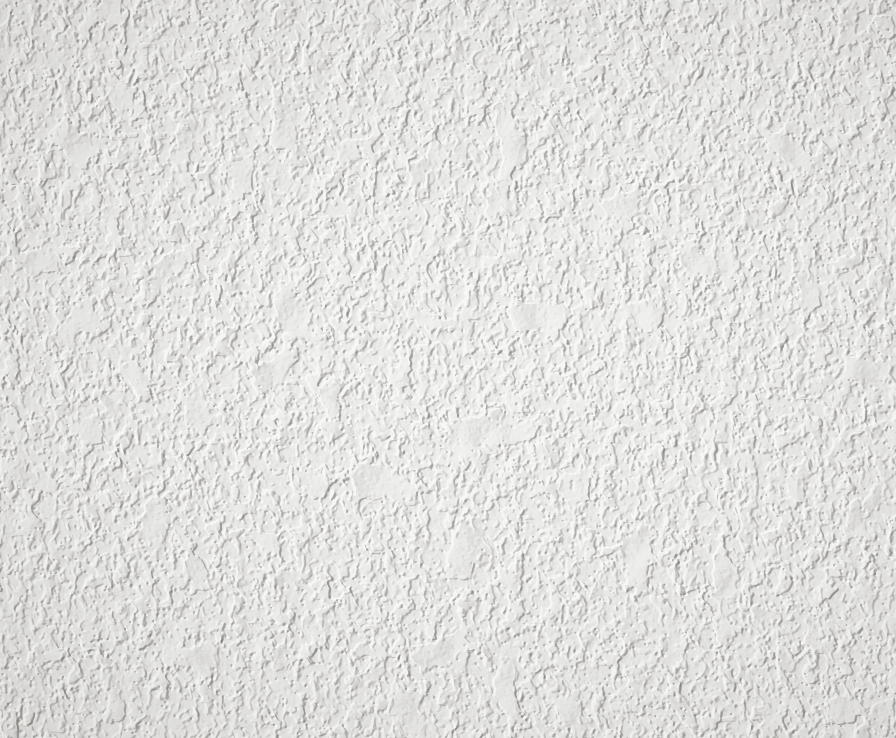
Write a Shadertoy shader that draws this texture.

```glsl
// Rough white plaster wall: ragged raised flakes, small blobs, pin holes and
// a few smooth trowelled patches form a height field built on gradient noise.
// It is lit from the upper left by a directional slope, with a soft vignette.

const vec3 SHADOW = vec3(0.50, 0.49, 0.465);
const vec3 PAINT = vec3(0.97, 0.97, 0.968);
const vec2 LIGHT_DIR = vec2(-0.90, 0.43);
const float SLOPE_STEP = 0.0014;

vec2 hash2(vec2 cell) {
    vec3 h = fract(cell.xyx * vec3(0.1031, 0.1030, 0.0973));
    h += dot(h, h.yzx + 33.33);
    return fract((h.xx + h.yz) * h.zy);
}

float cornerDot(vec2 cell, vec2 offset) {
    float angle = 6.2832 * hash2(cell).x;
    return dot(vec2(cos(angle), sin(angle)), offset);
}

float gradientNoise(vec2 p) {
    vec2 i = floor(p), f = fract(p);
    vec2 u = f * f * f * (f * (f * 6.0 - 15.0) + 10.0);
    vec2 e = vec2(1.0, 0.0);
    float low = mix(cornerDot(i, f), cornerDot(i + e, f - e), u.x);
    float high = mix(cornerDot(i + e.yx, f - e.yx), cornerDot(i + 1.0, f - 1.0), u.x);
    return mix(low, high, u.y);
}

// Scattered round pin holes, at most one per cell.
float pinHoles(vec2 p, float density) {
    vec2 base = floor(p);
    float depth = 0.0;
    for (int y = -1; y <= 1; y++) {
        for (int x = -1; x <= 1; x++) {
            vec2 cell = base + vec2(x, y);
            vec2 seed = hash2(cell + 71.0);
            float radius = mix(0.18, 0.36, seed.y) * step(seed.x, density);
            float d = length(p - cell - hash2(cell + 19.0));
            depth = max(depth, 1.0 - smoothstep(radius * 0.35, radius + 0.01, d));
        }
    }
    return depth;
}

float plasterHeight(vec2 p) {
    vec2 warp = vec2(gradientNoise(p * 40.0), gradientNoise(p * 40.0 + 47.0));
    vec2 q = (p + 0.005 * warp) * vec2(1.12, 0.88);

    // Smooth patches merge the flakes into small flat islands.
    float patchMask = smoothstep(0.24, 0.42, gradientNoise(q * 15.0 + 5.0));
    float rough = gradientNoise(q * 34.0)
                + 0.75 * gradientNoise(q * 72.0 + 13.0)
                + 0.40 * gradientNoise(q * 150.0 + 29.0);
    float flakes = smoothstep(-0.08, 0.20, rough + 0.75 * patchMask);

    // Uneven thickness breaks the flake rims into short pieces.
    float thickness = clamp(0.75 + 1.5 * gradientNoise(q * 25.0 + 61.0), 0.15, 1.4);
    float blobs = smoothstep(0.10, 0.42, gradientNoise(q * 112.0 + 91.0));
    float holes = pinHoles(p * 98.0, 0.34);

    float open = 1.0 - 0.8 * patchMask;
    float grain = gradientNoise(p * 135.0 + 7.0) + 0.6 * gradientNoise(p * 250.0);
    return flakes * thickness + open * (0.60 * blobs - 0.75 * holes + 0.25 * rough)
         + 0.13 * grain;
}

// Shadows fall off deeply while highlights saturate early.
float reliefTone(float slope) {
    float lit = 0.085 * (1.0 - exp(-1.7 * max(slope, 0.0)));
    float shade = 0.46 * (1.0 - exp(-0.72 * max(-slope, 0.0)));
    return lit - shade;
}

void mainImage(out vec4 fragColor, in vec2 fragCoord) {
    vec2 p = fragCoord / iResolution.y;
    vec2 centered = fragCoord / iResolution.xy - vec2(0.54, 0.52);

    vec2 offset = LIGHT_DIR * SLOPE_STEP;
    float slope = plasterHeight(p - offset) - plasterHeight(p + offset);

    // Broad illumination plus local relief.
    float vignette = 0.16 * dot(centered, centered);
    float tone = 0.926 - vignette + reliefTone(slope);
    float amount = clamp((tone - SHADOW.r) / (PAINT.r - SHADOW.r), 0.0, 1.0);
    fragColor = vec4(mix(SHADOW, PAINT, amount), 1.0);
}
```
